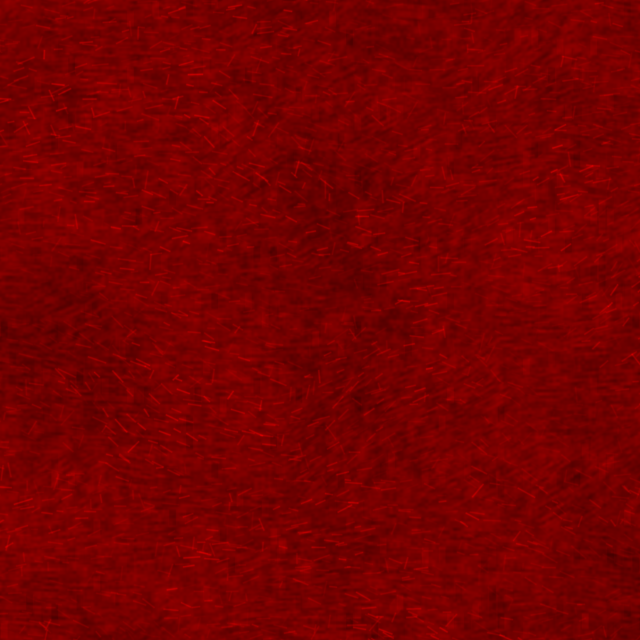
This texture is drawn by a Shadertoy shader. Its source:

```glsl
// Worn red velvet: soft blotches and a faint upright weave lie under fine
// sideways fibres. Short bright hairs, scattered on jittered grids and turned
// by a slow direction field, catch the light on top.

const float BASE_RED = 0.450;
const int HAIR_LAYERS = 3;

float hash(vec2 p) {
    vec3 q = fract(vec3(p.xyx) * 0.1031);
    q += dot(q, q.yzx + 33.33);
    return fract((q.x + q.y) * q.z);
}

// Smooth value noise, centred on zero
float noise(vec2 p) {
    vec2 cell = floor(p);
    vec2 f = fract(p);
    f = f * f * (3.0 - 2.0 * f);
    float low = mix(hash(cell), hash(cell + vec2(1.0, 0.0)), f.x);
    float high = mix(hash(cell + vec2(0.0, 1.0)), hash(cell + 1.0), f.x);
    return mix(low, high, f.y) - 0.5;
}

vec2 rotate(vec2 p, float angle) {
    float c = cos(angle);
    float s = sin(angle);
    return vec2(c * p.x + s * p.y, c * p.y - s * p.x);
}

float segmentDistance(vec2 p, vec2 halfAxis) {
    float t = clamp(dot(p, halfAxis) / dot(halfAxis, halfAxis), -1.0, 1.0);
    return length(p - halfAxis * t);
}

// Large and middling patches of light and shade
float blotches(vec2 p) {
    return 0.075 * noise(p * vec2(6.0, 4.5) + 3.0)
         + 0.060 * noise(p * vec2(19.0, 14.0) + 40.0);
}

// Upright threads, with a few cells standing out light or dark
float weave(vec2 p, vec2 count) {
    vec2 q = p * count;
    q.y += 0.5 * mod(floor(q.x), 2.0);
    vec2 edge = abs(fract(q) - 0.5);
    float box = smoothstep(0.5, 0.30, edge.x) * smoothstep(0.5, 0.34, edge.y);
    float tone = 2.0 * hash(floor(q) + 71.0) - 1.0;
    float accent = sign(tone) * pow(abs(tone), 9.0);
    return 0.065 * noise(p * count + 15.0) + 0.065 * accent * box;
}

// Fine nap: bent sideways fibres blending into slanted ones
float fibres(vec2 p) {
    vec2 bent = p + vec2(0.0, 0.03 * noise(p * 7.0 + 9.0));
    float level = noise(bent * vec2(52.0, 200.0) + 120.0);
    float slanted = noise(rotate(bent, 0.5) * vec2(60.0, 190.0) + 300.0);
    float slant = smoothstep(-0.1, 0.25, noise(p * 8.0 + 60.0));
    return 0.13 * mix(level, slanted, slant);
}

float grain(vec2 p) {
    return 0.075 * noise(p * 180.0 + 500.0);
}

// One grid of hairs; each cell holds a single stroke
float hairs(vec2 p, float count, float seed) {
    vec2 q = p * count + seed * 0.37;
    vec2 home = floor(q);
    float light = 0.0;
    for (int y = -1; y <= 1; y++) {
        for (int x = -1; x <= 1; x++) {
            vec2 cell = home + vec2(x, y);
            vec2 id = cell + 50.0 + seed * 17.0;
            vec2 centre = cell + vec2(hash(id + 1.3), hash(id + 7.9));
            vec2 place = centre / count;

            float angle = 1.5 * noise(place * 5.0 + 25.0)
                        + 0.8 * (hash(id + 13.1) - 0.5);
            angle += 1.5 * step(0.88, hash(id + 21.7));
            float reach = mix(0.15, 0.46, hash(id + 31.3));
            vec2 halfAxis = reach * vec2(cos(angle), sin(angle));

            float strength = hash(id + 43.7);
            float patchiness = 1.0 + 1.8 * noise(place * 9.0 + 80.0);
            float d = segmentDistance(q - centre, halfAxis) / count;
            light += strength * strength * patchiness
                   * exp(-pow(d / 0.0016, 2.0));
        }
    }
    return light;
}

void mainImage(out vec4 fragColor, in vec2 fragCoord) {
    vec2 p = fragCoord / iResolution.y;

    // Cloth body
    float red = BASE_RED + blotches(p) + weave(p, vec2(76.0, 34.0));
    red += fibres(p) + grain(p);

    // Raised hairs
    for (int i = 0; i < HAIR_LAYERS; i++) {
        float layer = float(i);
        red += 0.14 * hairs(p, 32.0 + 5.0 * layer, layer + 1.0);
    }

    fragColor = vec4(clamp(red, 0.0, 1.0), 0.0, 0.0, 1.0);
}
```
